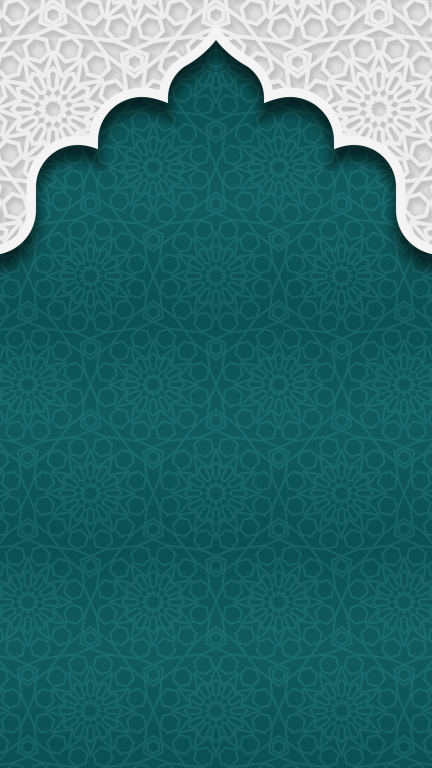
Give the GLSL for this background, as a Shadertoy shader.

```glsl
// A white scalloped arch, carved with twelve-fold rosettes, over a teal field.
// The arch is a union of circular arcs; both lattices share one folded
// line pattern, drawn thin on the teal and embossed on the white panel.

float lobe(vec2 p, vec2 centre, float radius) {
    vec2 d = p - centre;
    // Fade the left half of the circle so the area under the arch is solid
    d.x = max(d.x, 0.0) + min(d.x, 0.0) * clamp(-d.y / radius, 0.0, 1.0);
    return length(vec2(d.x, min(d.y, 0.0))) - radius;
}

// Signed distance to the opening, negative inside; x is mirrored, y runs down
float archDistance(vec2 p) {
    p.x = abs(p.x);

    // Pointed crown: a convex shoulder joined to a concave tip
    vec2 shoulder = vec2(10.0, 98.0), hollow = vec2(78.8, -21.6);
    vec2 join = hollow - shoulder, q = p - shoulder;
    bool nearTip = join.x * q.y - join.y * q.x < 0.0;
    float crown = nearTip ? 100.0 - length(p - hollow)
                          : length(vec2(q.x, min(q.y, 0.0))) - 38.0;
    if (q.y > 0.0) crown = q.x - 38.0;

    float d = min(crown, lobe(p, vec2(74.0, 141.0), 44.0));
    d = min(d, lobe(p, vec2(138.0, 187.0), 42.0));

    // Flared foot running out to the canvas side
    if (p.y > 210.0) d = min(d, 45.0 - length(p - vec2(225.0, 210.0)));
    return d;
}

float segment(vec2 p, vec2 a, vec2 b) {
    vec2 ab = b - a;
    return length(p - a - ab * clamp(dot(p - a, ab) / dot(ab, ab), 0.0, 1.0));
}

float hexagon(vec2 p, float apothem) {
    p = abs(p);
    return max(p.x * 0.866 + p.y * 0.5, p.y) - apothem;
}

// Distance to the nearest rosette line on a triangular lattice of spacing 1
float rosetteLines(vec2 p) {
    vec2 period = vec2(1.0, 1.73205);
    vec2 a = p - period * round(p / period);
    vec2 b = p - period * (round(p / period - 0.5) + 0.5);
    vec2 cell = dot(a, a) < dot(b, b) ? a : b;

    // Fold the cell into one of twelve mirrored wedges
    float wedge = radians(30.0), angle = atan(cell.y, cell.x);
    angle = abs(angle - wedge * round(angle / wedge));
    vec2 w = length(cell) * vec2(cos(angle), sin(angle));
    vec2 between = length(cell) * vec2(cos(wedge * 0.5 - angle), sin(wedge * 0.5 - angle));

    // Central star, petal, enclosing star
    float d = segment(w, vec2(0.085, 0.0), vec2(0.053, 0.014));
    float petal = max(w.y - 0.012 - 0.08 * w.x,
                      (abs(w.x - 0.18) - 0.068) * 0.77 + w.y * 0.64);
    d = min(d, abs(petal));
    d = min(d, segment(w, vec2(0.35, 0.0), vec2(0.2, 0.0536)));

    // Ring of hexagons, crossing straps, small hexagon where three cells meet
    d = min(d, abs(hexagon(between - vec2(0.38, 0.0), 0.068)));
    d = min(d, abs(abs(w.x - 0.5) * 0.92 - w.y * 0.39));
    return min(d, abs(hexagon(w - vec2(0.577, 0.0), 0.045)));
}

float stroke(float d, float halfWidth, float blur) {
    return 1.0 - smoothstep(halfWidth - blur, halfWidth + blur, d);
}

void mainImage(out vec4 fragColor, in vec2 fragCoord) {
    // Canvas is 432 by 768 units, measured from the middle of its top edge
    float unit = 768.0 / iResolution.y;
    vec2 p = vec2(fragCoord.x - 0.5 * iResolution.x, iResolution.y - fragCoord.y) * unit;
    float arch = archDistance(p);

    // Teal field with slow light bands and thin tracery
    float band = cos((p.y - 425.0) * 6.2832 / 225.0);
    vec3 teal = vec3(0.05, 0.335, 0.345) + vec3(0.006, 0.018, 0.018) * band;
    float tracery = rosetteLines((p - vec2(0.0, 276.0)) / 125.5);
    teal += vec3(0.05, 0.068, 0.068) * stroke(tracery, 0.0085, 0.7 * unit / 125.5);

    // Soft shadow cast downwards by the arch
    float shadow = smoothstep(-14.0, 10.0, archDistance(p - vec2(0.0, 13.0)));
    teal *= 1.0 - 0.58 * shadow;

    // Carved panel: raised straps shade the recesses below and to the right
    vec2 carved = (p - vec2(0.0, 109.0)) / 163.0;
    float recess = 1.0 - smoothstep(0.0, 0.055, rosetteLines(carved - vec2(0.012, 0.018)));
    float strap = stroke(rosetteLines(carved), 0.0125, 0.7 * unit / 163.0);
    vec3 panel = vec3(mix(mix(0.87, 0.76, recess), 0.93, strap));

    // Smooth rim around the opening
    float soft = 0.7 * unit;
    panel = mix(vec3(0.955), panel, smoothstep(9.5 - soft, 9.5 + soft, arch));
    vec3 colour = mix(teal, panel, smoothstep(-soft, soft, arch));
    fragColor = vec4(colour, 1.0);
}
```
